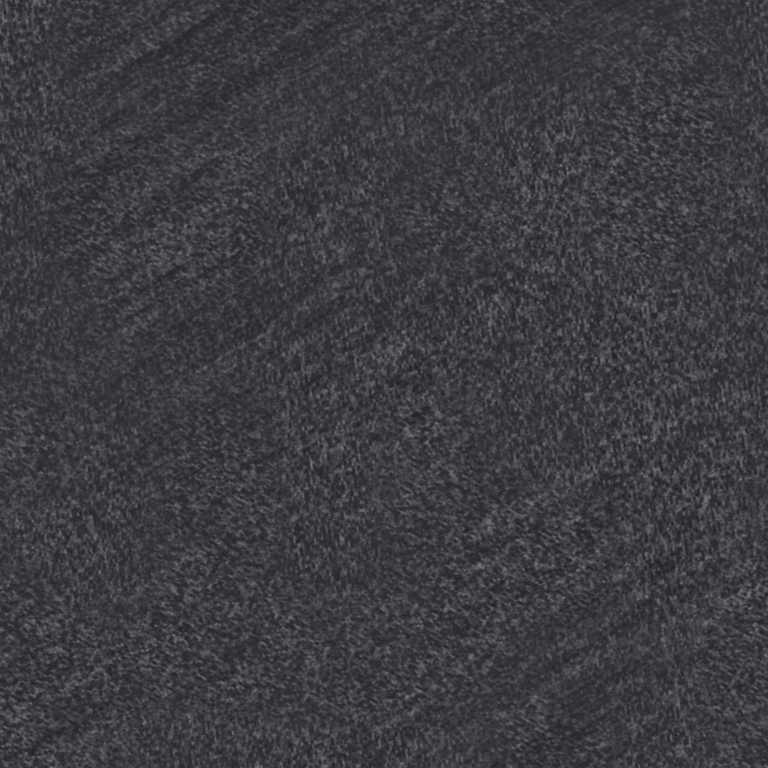
Give the GLSL for this texture, as a Shadertoy shader.

```glsl
float hash(vec2 cell) {
    uvec2 q = uvec2(ivec2(cell)) * uvec2(1597334673u, 3812015801u);
    uint n = (q.x ^ q.y) * 1597334673u;
    n = (n ^ (n >> 15)) * 2246822519u;
    n ^= n >> 13;
    return float(n >> 8) / 16777216.0;
}

// Smooth value noise, centred on zero
float noise(vec2 p) {
    vec2 cell = floor(p);
    vec2 f = fract(p);
    f = f * f * (3.0 - 2.0 * f);
    float low = mix(hash(cell), hash(cell + vec2(1, 0)), f.x);
    float high = mix(hash(cell + vec2(0, 1)), hash(cell + vec2(1, 1)), f.x);
    return mix(low, high, f.y) - 0.5;
}

vec2 rotate(vec2 p, float angle) {
    float c = cos(angle), s = sin(angle);
    return vec2(c * p.x + s * p.y, c * p.y - s * p.x);
}

// Short fibres: steep in some patches, lying across the twill in others
float fibreGrain(vec2 uv) {
    float steep = noise(rotate(uv, 0.15) * vec2(300, 180));
    float slanted = noise(rotate(uv, -0.5) * vec2(190, 300) + 71.0);
    float patches = smoothstep(-0.2, 0.2, noise(uv * 7.0 + 13.0));
    float fine = noise(rotate(uv, 0.52) * vec2(340, 400) + 29.0);
    return 4.5 * mix(steep, slanted, patches) + 2.5 * fine;
}

void mainImage(out vec4 fragColor, in vec2 fragCoord) {
    vec2 uv = fragCoord / iResolution.y;

    // Twill axes: x runs along the diagonal, y across it
    vec2 twill = rotate(uv, 0.54);
    twill.y += 0.006 * noise(uv * 5.0);

    // Worn areas and long streaks change both tone and contrast
    float wear = noise(twill * vec2(3, 7) + 5.0) + 0.5 * noise(uv * 13.0 + 41.0);
    float streaks = noise(twill * vec2(7, 85) + 17.0)
                  + 0.7 * noise(twill * vec2(16, 150) + 53.0);
    float streakArea = 0.5 + smoothstep(-0.25, 0.3, noise(uv * 4.0 + 91.0));

    // Faint regular ribs of the weave
    float ribs = sin(6.2832 * (twill.y * 125.0 + noise(twill * 22.0)));

    float grain = fibreGrain(uv);
    float contrast = 0.98 + 0.7 * wear + 0.35 * streaks;

    float tone = 0.235 + 0.037 * contrast * grain;
    tone += 0.006 * (grain * grain - 0.6);
    tone += 0.038 * streaks * streakArea + 0.024 * wear;
    tone += 0.007 * ribs * streakArea;

    vec3 charcoal = vec3(tone) + vec3(0.003, -0.007, 0.013);
    fragColor = vec4(clamp(charcoal, 0.0, 1.0), 1.0);
}
```
